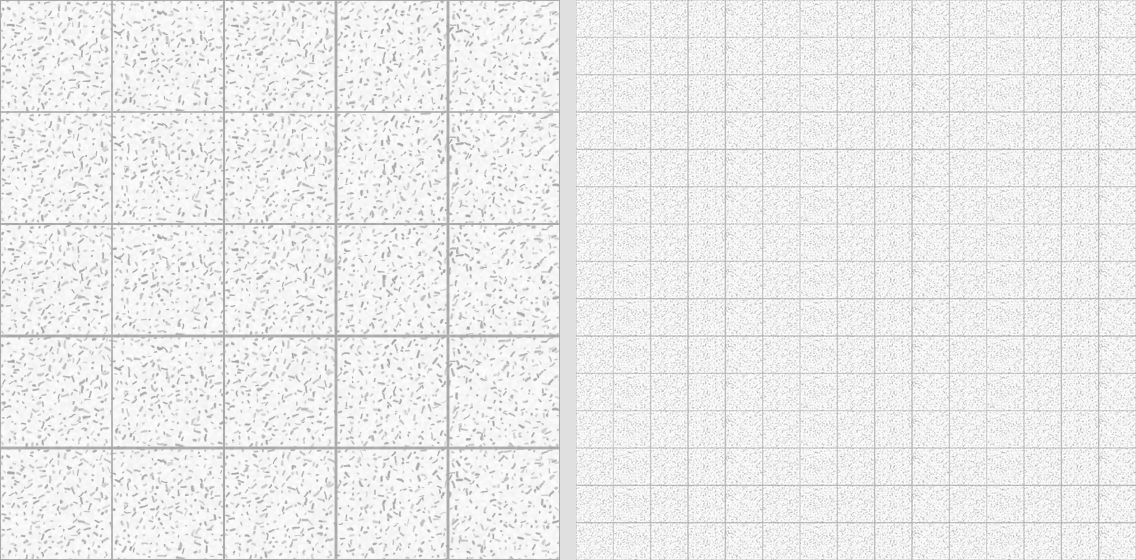
Left: one tile. Right: repeated 3 by 3.
Reproduce this texture procedurally as a WebGL 1 fragment shader.

```glsl
precision highp float;
// Pale mineral-fibre ceiling panels, 5 by 5, with short grey flecks and grey joints.

#define TILES 5.0
#define CELLS 16.0            // fleck cells along one panel
#define FLECK_CHANCE 0.88
#define FLECK_RADIUS 0.13     // in fleck cells
#define JOINT_THIN 0.0028     // in canvas units
#define JOINT_THICK 0.0054
#define JOINT_PEAK vec2(3.5, 1.5) // where joints are thickest, in panels
#define PANEL_COLOR vec3(0.968)
#define FLECK_COLOR vec3(0.64)
#define JOINT_COLOR vec3(0.67)

uniform vec2 u_resolution;

vec2 wrap(vec2 cell, float period) {
  return cell - period * floor((cell + 0.5) / period);
}

vec3 hash3(vec3 p) {
  p = fract(p * vec3(0.1031, 0.1030, 0.0973));
  p += dot(p, p.yxz + 33.33);
  return fract((p.xxy + p.yxx) * p.zyx);
}

// Value noise that repeats after a whole number of cells.
float noise(vec2 uv, float period, float seed) {
  vec2 p = uv * period;
  vec2 i = floor(p);
  vec2 f = fract(p);
  f = f * f * (3.0 - 2.0 * f);
  float a = hash3(vec3(wrap(i, period), seed)).x;
  float b = hash3(vec3(wrap(i + vec2(1.0, 0.0), period), seed)).x;
  float c = hash3(vec3(wrap(i + vec2(0.0, 1.0), period), seed)).x;
  float d = hash3(vec3(wrap(i + 1.0, period), seed)).x;
  return mix(mix(a, b, f.x), mix(c, d, f.x), f.y);
}

// Scattered capsules; panels repeat down each column, and columns vary.
float flecks(vec2 uv, float pixel) {
  float period = TILES * CELLS;
  vec2 p = uv * period;
  vec2 base = floor(p);
  float blur = max(0.12, 0.7 * pixel * period);
  float ink = 0.0;
  for (int y = -1; y <= 1; y++) {
    for (int x = -1; x <= 1; x++) {
      vec2 cell = base + vec2(float(x), float(y));
      float column = floor((wrap(cell, period).x + 0.5) / CELLS);
      // The first and third columns share one panel pattern.
      float seed = abs(column - 2.0) < 0.5 ? 0.0 : column;
      vec3 id = vec3(wrap(cell, CELLS), seed * 7.0 + 3.0);
      vec3 place = hash3(id);
      vec3 form = hash3(id + vec3(31.0, 57.0, 11.0));

      float angle = 0.75 + (form.x - 0.5) * 2.8;
      vec2 axis = vec2(cos(angle), sin(angle));
      vec2 q = p - cell - mix(vec2(0.1), vec2(0.9), place.xy);
      float halfLength = 0.04 + 0.36 * form.y * form.y;
      q -= axis * clamp(dot(q, axis), -halfLength, halfLength);

      float radius = FLECK_RADIUS * mix(0.75, 1.35, form.z);
      float cover = 1.0 - smoothstep(radius - blur, radius + blur, length(q));
      float strength = mix(0.4, 1.0, fract(form.z * 5.0 + form.x));
      ink = max(ink, cover * strength * step(place.z, FLECK_CHANCE));
    }
  }
  return ink;
}

// Joint coverage, with the width changing smoothly from line to line.
float joints(vec2 uv, float pixel) {
  vec2 line = floor(uv * TILES + 0.5);
  vec2 swell = 0.5 + 0.5 * cos(6.2831853 * (line - JOINT_PEAK) / TILES);
  vec2 halfWidth = 0.5 * mix(vec2(JOINT_THIN), vec2(JOINT_THICK), swell);
  vec2 dist = abs(uv - line / TILES);
  float blur = max(0.0008, 0.6 * pixel);
  vec2 cover = 1.0 - smoothstep(halfWidth - blur, halfWidth + blur, dist);
  return max(cover.x, cover.y);
}

void main() {
  vec2 uv = gl_FragCoord.xy / u_resolution;
  float pixel = 1.0 / min(u_resolution.x, u_resolution.y);

  // Slight bending of the flecks.
  vec2 bend = vec2(noise(uv, 120.0, 5.0), noise(uv, 120.0, 9.0)) - 0.5;

  // Fine grain and faint broad mottling.
  float grain = noise(uv, 200.0, 13.0) - 0.5;
  float mottle = noise(uv, 30.0, 17.0) - 0.5;
  vec3 color = PANEL_COLOR + 0.04 * grain + 0.012 * mottle;

  color = mix(color, FLECK_COLOR, flecks(uv + 0.004 * bend, pixel));
  color = mix(color, JOINT_COLOR + 0.05 * grain, joints(uv, pixel));
  gl_FragColor = vec4(color, 1.0);
}
```
